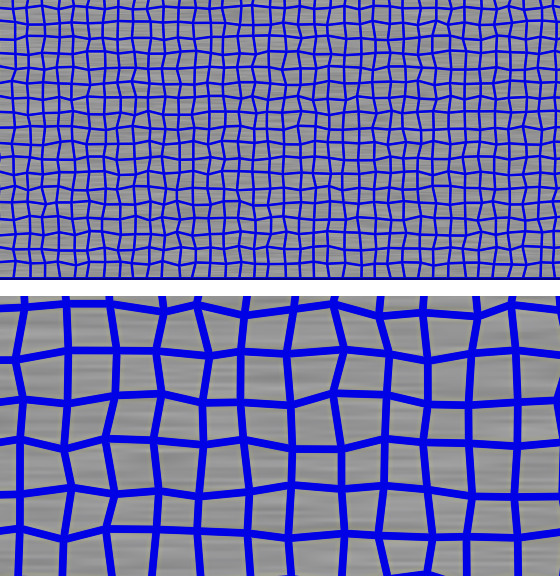
Top, the full canvas; bottom, a detail of the centre.
A Shadertoy shader for this pattern:

```glsl
// Wobbly blue wire mesh with jittered square cells over horizontally brushed grey metal.

const float ROWS = 18.62;               // cells per canvas height
const vec2 MESH_OFFSET = vec2(-0.10, 0.11);
const float JITTER = 0.16;              // largest node shift, in cells
const float HALF_WIDTH = 0.086;         // half of the wire width, in cells
const float RIM_HEIGHT = 0.008;         // bottom rim, in canvas heights

const vec3 WIRE_BLUE = vec3(0.005, 0.005, 0.90);
const vec3 RIM_NAVY = vec3(0.0, 0.0, 0.52);
const vec3 STEEL = vec3(0.583, 0.583, 0.588);
const vec3 WARM_TINT = vec3(0.025, 0.025, -0.025);

vec2 hash22(vec2 p) {
    vec3 q = fract(p.xyx * vec3(0.1031, 0.1030, 0.0973));
    q += dot(q, q.yzx + 33.33);
    return fract((q.xx + q.yz) * q.zy);
}

float valueNoise(vec2 p) {
    vec2 cell = floor(p);
    vec2 f = fract(p);
    f = f * f * (3.0 - 2.0 * f);
    float low = mix(hash22(cell).x, hash22(cell + vec2(1, 0)).x, f.x);
    float high = mix(hash22(cell + vec2(0, 1)).x, hash22(cell + vec2(1, 1)).x, f.x);
    return mix(low, high, f.y);
}

float segmentDistance(vec2 p, vec2 a, vec2 b) {
    vec2 pa = p - a;
    vec2 ba = b - a;
    return length(pa - ba * clamp(dot(pa, ba) / dot(ba, ba), 0.0, 1.0));
}

// Jittered lattice node; the lowest row stays level.
vec2 meshNode(vec2 id, float jitter) {
    vec2 shift = (hash22(id + 41.0) * 2.0 - 1.0) * jitter;
    shift.y *= step(0.5, abs(id.y));
    return id + shift;
}

// Distance to the nearest wire joining neighbouring nodes.
float meshDistance(vec2 p, float jitter) {
    vec2 cell = floor(p);
    float nearest = 1.0;
    for (int y = -1; y <= 1; y++) {
        for (int x = -1; x <= 1; x++) {
            vec2 id = cell + vec2(x, y);
            vec2 node = meshNode(id, jitter);
            vec2 right = meshNode(id + vec2(1, 0), jitter);
            vec2 above = meshNode(id + vec2(0, 1), jitter);
            nearest = min(nearest, segmentDistance(p, node, right));
            nearest = min(nearest, segmentDistance(p, node, above));
        }
    }
    return nearest;
}

// Long thin streaks, centred on zero.
float brushedStreaks(vec2 p) {
    float fine = valueNoise(p * vec2(14.0, 230.0));
    float broad = valueNoise(p * vec2(6.0, 95.0) + 17.0);
    return 0.6 * fine + 0.4 * broad - 0.5;
}

void mainImage(out vec4 fragColor, in vec2 fragCoord) {
    vec2 p = fragCoord / iResolution.y;
    float pixel = 1.0 / iResolution.y;
    float meshPixel = ROWS * pixel;

    // Brushed metal, faintly warmer beside the wires
    float d = meshDistance(p * ROWS - MESH_OFFSET, JITTER) - HALF_WIDTH;
    vec3 color = STEEL + 0.13 * brushedStreaks(p);
    color += WARM_TINT * (1.0 - smoothstep(0.05, 0.13, d));

    // Wires
    float wire = 1.0 - smoothstep(-0.6 * meshPixel, 0.6 * meshPixel, d);
    color = mix(color, WIRE_BLUE, wire);

    // Dark straight rim along the bottom
    float rim = 1.0 - smoothstep(-0.5 * pixel, 0.5 * pixel, p.y - RIM_HEIGHT);
    color = mix(color, RIM_NAVY, rim);

    fragColor = vec4(color, 1.0);
}
```
